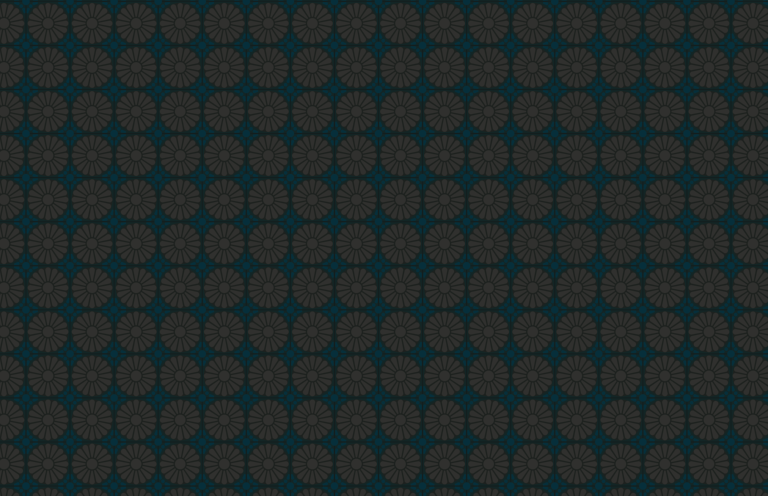
Write a Shadertoy shader that draws this pattern.

```glsl
// Grid of sixteen-petal rosettes with small teal clusters in the corners between them.

const float PI = 3.14159265;

// Distance to a capsule whose radius changes from ra at a to rb at b.
float taperedCapsule(vec2 p, vec2 a, vec2 b, float ra, float rb) {
    vec2 axis = b - a;
    float t = clamp(dot(p - a, axis) / dot(axis, axis), 0.0, 1.0);
    return length(p - a - axis * t) - mix(ra, rb, t);
}

// Round heart ringed by petals that widen outward.
float rosette(vec2 p) {
    float sector = PI / 8.0;
    float angle = mod(atan(p.y, p.x) + 0.5 * sector, sector) - 0.5 * sector;
    vec2 q = length(p) * vec2(cos(angle), sin(angle));
    float petal = taperedCapsule(q, vec2(0.17, 0.0), vec2(0.40, 0.0), 0.019, 0.062);
    return min(petal, length(p) - 0.12);
}

// Central bead, four diagonal beads and a pair of leaves on each arm.
float cornerCluster(vec2 p) {
    vec2 q = vec2(max(p.x, p.y), min(p.x, p.y));
    float bead = min(length(q) - 0.085, length(q - 0.108) - 0.041);
    float leaf = taperedCapsule(q, vec2(0.18, 0.052), vec2(0.25, 0.036), 0.034, 0.02);
    return min(bead, leaf);
}

float coverage(float d, float blur) {
    return 1.0 - smoothstep(-blur, blur, d);
}

void mainImage(out vec4 fragColor, in vec2 fragCoord) {
    // Square cells, each centred on a rosette
    float scale = 17.43 / iResolution.x;
    vec2 cell = fract(fragCoord * scale - vec2(0.09, 0.726) + 0.5) - 0.5;
    vec2 corner = 0.5 - abs(cell);
    float blur = max(0.8 * scale, 0.012);

    // Teal-tinted ground with dark stems along the cell borders
    vec3 color = vec3(0.075, 0.145, 0.145);
    float stem = min(corner.x, corner.y) - 0.012;
    color = mix(color, vec3(0.075, 0.115, 0.115), coverage(stem, blur));

    // Corner clusters
    color = mix(color, vec3(0.025, 0.185, 0.23), coverage(cornerCluster(corner), blur));

    // Dark bed and warm grey petals of the rosette
    color = mix(color, vec3(0.115, 0.13, 0.12), coverage(length(cell) - 0.465, blur));
    color = mix(color, vec3(0.188, 0.19, 0.18), coverage(rosette(cell), blur));

    fragColor = vec4(color, 1.0);
}
```
